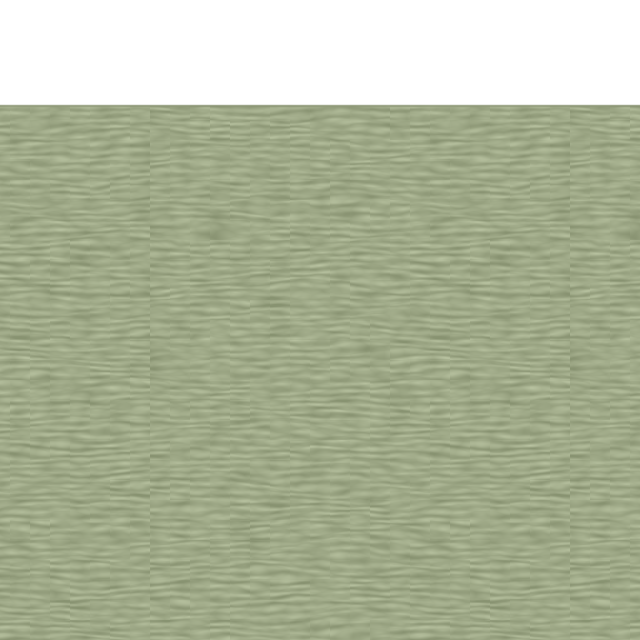
Give the GLSL for this texture, as a Shadertoy shader.

```glsl
// Sage green ribbed cloth below a plain white band.
// Fine horizontal ribs are bent by layered sines, then broken into short
// strands by stretched cellular noise, with faint square patches and tile seams.

const vec3 WHITE = vec3(1.0);
const vec3 SHADOW = vec3(0.535, 0.575, 0.445);
const vec3 LIGHT = vec3(0.705, 0.745, 0.612);

const float CLOTH_TOP = 0.836;     // height of the cloth edge
const float LIP_HEIGHT = 0.003;    // dark line along that edge
const float TILE_WIDTH = 0.656;    // horizontal repeat
const float TILE_START = 0.234;    // position of the first seam
const float RIB_COUNT = 88.0;      // ribs per canvas height
const float RIB_DEPTH = 0.25;
const float PATCH_COUNT = 32.0;    // square patches per canvas side
const float PATCH_SHIFT = 0.22;    // rib offset between patches
const vec2 STRAND_CELLS = vec2(20.0, 92.0);
const vec2 FIBRE_CELLS = vec2(38.0, 150.0);
const float STRAND_DEPTH = 0.50;
const float FIBRE_DEPTH = 0.36;
const float MEAN_TONE = 0.46;
const float TAU = 6.28318;

vec2 hash2(vec2 p) {
    vec3 q = fract(vec3(p.xyx) * vec3(0.1031, 0.1030, 0.0973));
    q += dot(q, q.yzx + 33.33);
    return fract((q.xx + q.yz) * q.zy);
}

// Distance to the nearest scattered point, in cell units.
float cellular(vec2 p) {
    vec2 cell = floor(p);
    vec2 local = fract(p);
    float nearest = 4.0;
    for (int j = -1; j <= 1; j++) {
        for (int i = -1; i <= 1; i++) {
            vec2 offset = vec2(i, j);
            vec2 toPoint = offset + hash2(cell + offset + 50.0) - local;
            nearest = min(nearest, dot(toPoint, toPoint));
        }
    }
    return sqrt(nearest);
}

// Slow vertical drift of the ribs, in rib periods.
float ribDrift(vec2 p) {
    float drift = 0.0;
    float frequency = 9.0;
    float amplitude = 0.28;
    for (int i = 0; i < 4; i++) {
        float phase = 2.4 * float(i) + 3.0 * sin(p.y * frequency * 1.7);
        drift += amplitude * sin(p.x * frequency + phase);
        frequency *= 1.9;
        amplitude *= 0.65;
    }
    return drift;
}

float clothTone(vec2 p) {
    vec2 patchRandom = hash2(floor(p * PATCH_COUNT) + 11.0);
    float ribY = p.y * RIB_COUNT + ribDrift(p) + PATCH_SHIFT * (patchRandom.x - 0.5);
    float rib = sin(TAU * ribY) * mix(0.45, 1.15, patchRandom.y);

    // Strands follow the bent ribs.
    vec2 bent = vec2(p.x, ribY / RIB_COUNT);
    float strand = 0.47 - cellular(bent * STRAND_CELLS);
    float fibre = 0.47 - cellular(bent * FIBRE_CELLS + 17.0);

    return MEAN_TONE + RIB_DEPTH * rib + STRAND_DEPTH * strand + FIBRE_DEPTH * fibre;
}

void mainImage(out vec4 fragColor, in vec2 fragCoord) {
    vec2 uv = fragCoord / iResolution.xy;
    float pixel = 1.0 / iResolution.y;

    // Repeat the cloth sideways.
    vec2 p = vec2(mod(uv.x - TILE_START, TILE_WIDTH), uv.y);
    float tone = clamp(clothTone(p), 0.0, 1.1);

    // Darken the upper lip, then blend into the white band.
    float lip = smoothstep(CLOTH_TOP - LIP_HEIGHT - pixel, CLOTH_TOP - LIP_HEIGHT + pixel, uv.y);
    tone = mix(tone, 0.05, 0.8 * lip);
    vec3 cloth = mix(SHADOW, LIGHT, tone);
    float band = smoothstep(CLOTH_TOP - pixel, CLOTH_TOP + pixel, uv.y);
    fragColor = vec4(mix(cloth, WHITE, band), 1.0);
}
```
